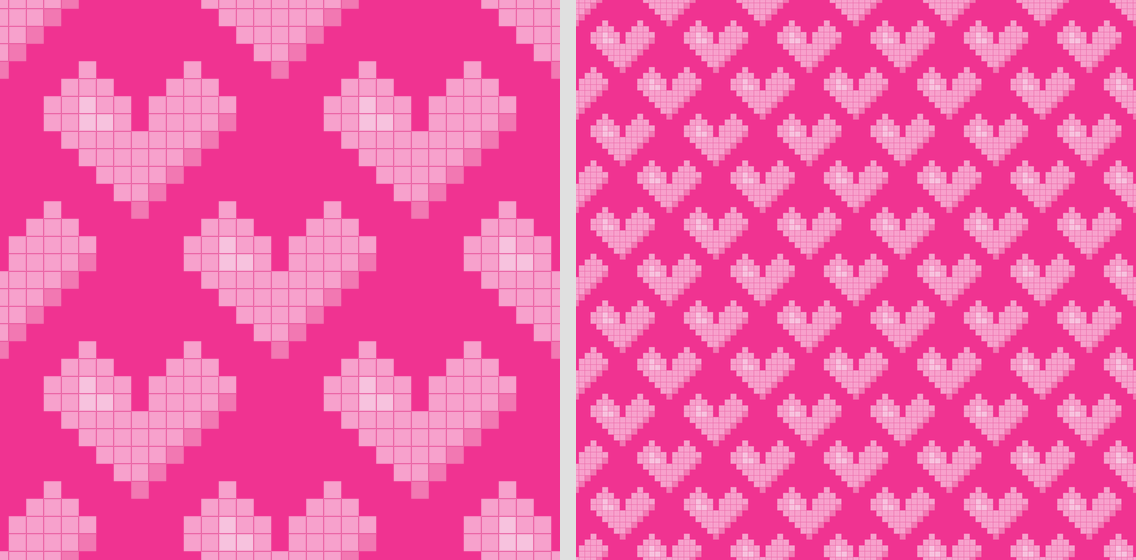
Left: one tile. Right: repeated 3 by 3.
This pattern is drawn by a Shadertoy shader. Its source:

```glsl
const float CELLS = 32.0;       // cells across the canvas
const float PERIOD = 16.0;      // cells per repeat
const float LINE_HALF = 0.025;  // half line width, in cells

const vec3 BACKGROUND = vec3(0.94, 0.20, 0.57);
const vec3 BODY = vec3(0.97, 0.63, 0.80);
const vec3 SHADE = vec3(0.95, 0.47, 0.70);
const vec3 SHINE = vec3(0.97, 0.76, 0.87);
const vec3 GRID_LINE = vec3(0.90, 0.30, 0.59);

// Stepped heart on whole cells, centred on zero
bool insideHeart(vec2 c) {
    float x = abs(c.x);
    return c.y > 0.5 ? abs(x - 3.0) < min(2.0, 4.0 - c.y) + 0.5
                     : x < 4.5 + c.y;
}

// Shadow runs down the lower right edge
bool inShade(vec2 c) {
    return c.y < 1.5 && c.x - c.y > 3.5;
}

// Three cells in an L on the left lobe
bool inShine(vec2 c) {
    vec2 d = c - vec2(-3.0, 1.0);
    return min(d.x, d.y) > -0.5 && d.x + d.y < 1.5;
}

// Colour of one cell; alpha marks the heart
vec4 cellColor(vec2 cell) {
    for (int i = 0; i < 2; i++) {
        // Two staggered hearts per repeat
        vec2 c = mod(cell + 0.5 * PERIOD * float(i), PERIOD) - 0.5 * PERIOD;
        if (insideHeart(c)) {
            vec3 color = inShade(c) ? SHADE : inShine(c) ? SHINE : BODY;
            return vec4(color, 1.0);
        }
    }
    return vec4(BACKGROUND, 0.0);
}

// Pixel coverage of a line at distance d from its centre
vec2 lineCoverage(vec2 d, float halfWidth, vec2 pixel) {
    vec2 peak = min(vec2(1.0), 2.0 * halfWidth / pixel);
    return clamp((halfWidth - d) / pixel + 0.5, vec2(0.0), peak);
}

void mainImage(out vec4 fragColor, in vec2 fragCoord) {
    vec2 pixel = CELLS / iResolution.xy;
    vec2 p = fragCoord * pixel;
    vec2 base = floor(p);
    vec2 edge = fract(p) - 0.5;

    // Blend the four nearest cells within one pixel of their borders
    vec2 w = clamp(edge / pixel + 0.5, 0.0, 1.0);
    vec4 a = cellColor(base);
    vec4 b = cellColor(base + vec2(1.0, 0.0));
    vec4 c = cellColor(base + vec2(0.0, 1.0));
    vec4 d = cellColor(base + vec2(1.0, 1.0));
    vec3 color = mix(mix(a, b, w.x), mix(c, d, w.x), w.y).rgb;

    // Lines appear only between two heart cells
    vec2 joined = vec2(mix(min(a.a, b.a), min(c.a, d.a), w.y),
                       mix(min(a.a, c.a), min(b.a, d.a), w.x));
    vec2 lines = lineCoverage(abs(edge), LINE_HALF, pixel) * joined;
    color = mix(color, GRID_LINE, max(lines.x, lines.y));

    fragColor = vec4(color, 1.0);
}
```
